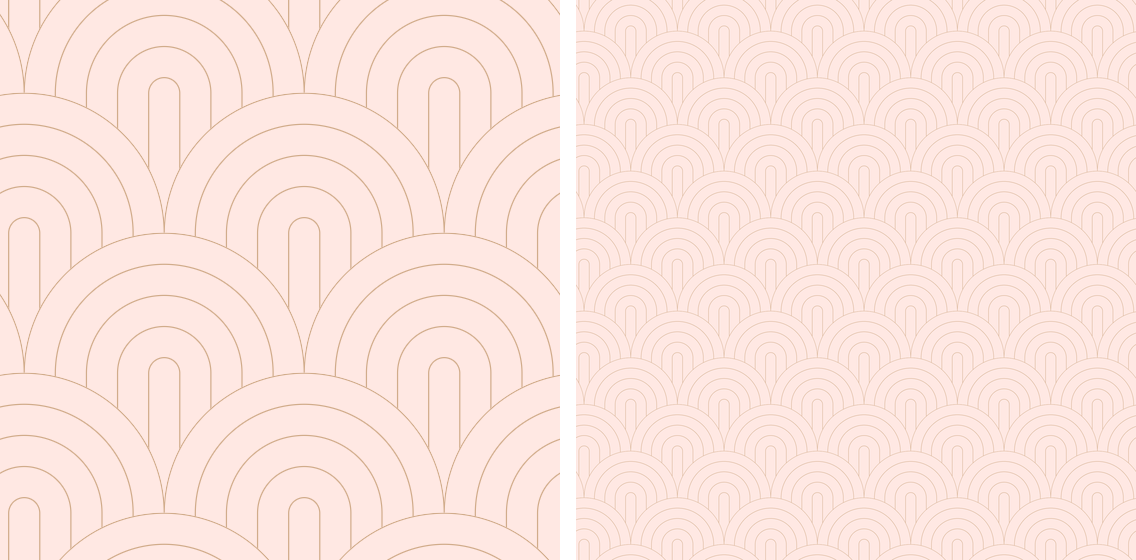
Left, the tile; right, the same tile 3 across and 3 down.
Reproduce this pattern procedurally as a WebGL 1 fragment shader.

```glsl
precision highp float;
// Overlapping scallops of thin tan concentric arches on pale pink.
// Staggered rows are painted back to front; every arch is a half disc on
// straight legs, filled with the ground colour and ruled by evenly spaced rings.

uniform vec2 u_resolution;

const float REPEATS = 2.0;                  // periods across and down
const float RADIUS = 0.5;                   // outer arch, in periods
const float RING_STEP = RADIUS / 4.5;       // gap between neighbouring rings
const float LINE_WIDTH = 0.0044;            // in periods
const vec2 ORIGIN = vec2(0.0865, 0.1672);   // centre of one arch
const vec3 GROUND = vec3(1.0, 0.91, 0.89);
const vec3 LINE = vec3(0.82, 0.675, 0.545);

// Antialiased coverage of the region where the signed distance is negative.
float coverage(float dist, float pixel) {
  return clamp(0.5 - dist / pixel, 0.0, 1.0);
}

// Position relative to the nearest arch centre in a row; odd rows shift by half.
vec2 archCoords(vec2 p, float row) {
  float shift = 0.5 * mod(row, 2.0);
  float x = fract(p.x - shift + 0.5) - 0.5;
  return vec2(x, p.y - row * RADIUS);
}

// Distance from the arch axis: round above the centre, straight below it.
float archDistance(vec2 q) {
  return length(vec2(q.x, max(q.y, 0.0)));
}

// Paints one row of filled, ringed arches over the given colour.
vec3 paintRow(vec3 below, vec2 q, float lineWidth, float pixel) {
  float d = archDistance(q);
  float ring = abs(fract(d / RING_STEP) - 0.5) * RING_STEP;
  float ink = coverage(ring - 0.5 * lineWidth, pixel);
  float inside = coverage(d - RADIUS - 0.5 * lineWidth, pixel);
  return mix(below, mix(GROUND, LINE, ink), inside);
}

void main() {
  vec2 p = gl_FragCoord.xy / u_resolution * REPEATS - ORIGIN;
  float pixel = REPEATS / min(u_resolution.x, u_resolution.y);
  float row = floor(p.y / RADIUS);

  // Only the row behind, the current row and the row in front can show here.
  vec3 color = GROUND;
  for (int i = 0; i < 3; i++) {
    float current = row + 1.0 - float(i);
    color = paintRow(color, archCoords(p, current), LINE_WIDTH, pixel);
  }
  gl_FragColor = vec4(color, 1.0);
}
```
